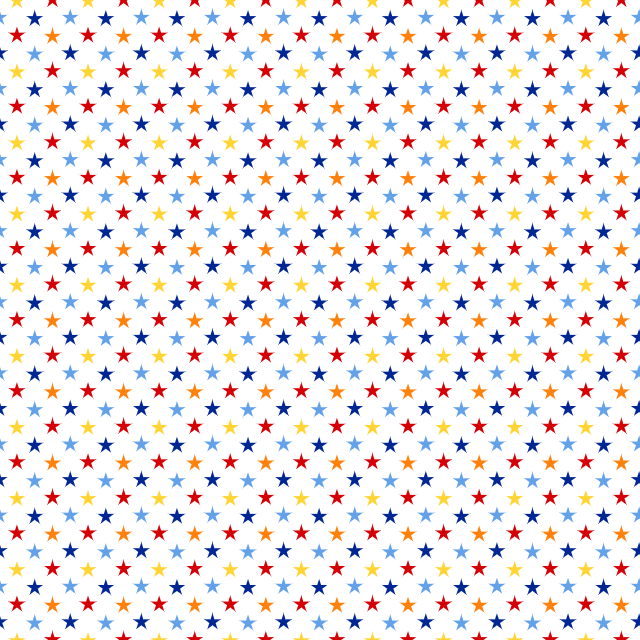
This pattern is drawn by a WebGL 1 fragment shader. Its source:

```glsl
precision highp float;
// Small five-pointed stars in five colours, staggered on a white ground.
// A tile of eight stars (four rows of two) repeats 9 x 9 times; each star is
// a folded distance function measured in wrapped tile coordinates.
uniform vec2 u_resolution;

// Signed distance to the edges of an upright pentagram with the given tip radius.
float starDistance(vec2 p, float radius) {
    const float sector = 1.2566371;
    float angle = mod(atan(p.x, p.y) + 0.5 * sector, sector) - 0.5 * sector;
    vec2 folded = length(p) * vec2(sin(abs(angle)), cos(angle));
    return dot(folded, vec2(0.951, 0.309)) - 0.309 * radius;
}

// Colour of the left (side 0) or right (side 1) star of a row, rows from the top.
vec3 starColour(float row, float side) {
    vec3 red = vec3(0.83, 0.0, 0.02);
    vec3 navy = vec3(0.0, 0.15, 0.58);
    vec3 sky = vec3(0.39, 0.63, 0.91);
    vec3 yellow = vec3(1.0, 0.83, 0.2);
    vec3 orange = vec3(1.0, 0.5, 0.04);
    if (row < 0.5) return mix(yellow, red, side);
    if (row < 1.5) return mix(sky, navy, side);
    if (row < 2.5) return mix(red, orange, side);
    return mix(navy, sky, side);
}

void main() {
    vec2 tile = gl_FragCoord.xy / u_resolution * 9.0;
    float pixel = 9.0 / min(u_resolution.x, u_resolution.y);
    vec3 colour = vec3(1.0);

    for (int i = 0; i < 8; i++) {
        float row = floor(float(i) * 0.5 + 0.01);
        float side = float(i) - 2.0 * row;

        // Even rows shift by a quarter tile; one star per row sits a little lower.
        float stagger = 0.25 * (1.0 - mod(row, 2.0));
        float lowered = row < 0.5 ? 1.0 - side : side;
        vec2 centre = vec2(stagger + 0.5 * side - 0.012,
                           -0.25 * row + 0.003 - 0.017 * lowered);

        vec2 offset = fract(tile - centre + 0.5) - 0.5;
        float coverage = clamp(0.5 - starDistance(offset, 0.122) / pixel, 0.0, 1.0);
        colour = mix(colour, starColour(row, side), coverage);
    }

    gl_FragColor = vec4(colour, 1.0);
}
```
